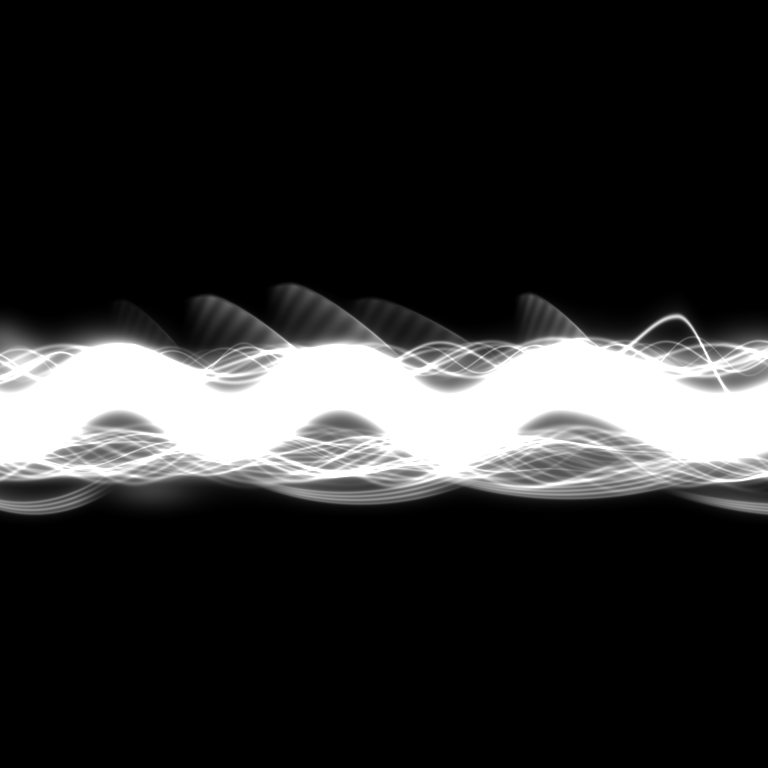
Give the GLSL for this background, as a WebGL 2 fragment shader.

```glsl
#version 300 es
precision highp float;
// A glowing white braid of smoky strands winding across a black field.

uniform vec2 u_resolution;
out vec4 outColor;

const float TAU = 6.2831853;

float hash(float n) {
    return fract(sin(n * 127.1 + 3.7) * 4375.85);
}

float blob(vec2 p, vec2 center, vec2 radius) {
    vec2 q = (p - center) / radius;
    return exp(-dot(q, q));
}

// Thin line with a soft halo, d is the vertical offset.
float strand(float d, float width) {
    float q = d / width;
    return exp(-q * q) + 0.22 * exp(-abs(d) / (width * 4.0));
}

// Thick wave that stretches out toward the right.
float core(vec2 p) {
    float x = p.x - 0.32 * max(p.x - 0.73, 0.0);
    float phase = TAU * (x - 0.156) / 0.2865;
    float slope = 0.45 * sin(phase);
    float d = (p.y - 0.477 - 0.031 * cos(phase)) / sqrt(1.0 + slope * slope);
    return 1.7 * exp(-pow(abs(d) / 0.041, 4.0)) + 0.25 * exp(-pow(d / 0.055, 2.0));
}

// Interwoven strands under the core, packed near the lower edge.
float lowerStrands(vec2 p) {
    float sum = 0.0;
    for (float i = 0.0; i < 34.0; i++) {
        float a = hash(i), b = hash(i + 50.0), c = hash(i + 90.0);
        float wave = sin(TAU * (p.x / mix(0.3, 0.75, a) + b));
        float ripple = 0.005 * sin(TAU * (p.x / 0.17 + c));
        float y = 0.412 - 0.012 * p.x + (0.018 + 0.022 * c) * wave + ripple;
        float fade = 0.35 + 0.65 * pow(0.5 + 0.5 * sin(TAU * (p.x * 1.7 + a * 5.0)), 2.0);
        sum += fade * (0.12 + 0.25 * b) * strand(p.y - y, mix(0.0012, 0.0035, c));
    }
    return sum * mix(1.0, 0.72, smoothstep(0.65, 0.85, p.x));
}

// Looser strands looping over the core.
float upperStrands(vec2 p) {
    float sum = 0.0;
    for (float i = 0.0; i < 16.0; i++) {
        float a = hash(i + 200.0), b = hash(i + 250.0), c = hash(i + 290.0);
        float wave = sin(TAU * (p.x / mix(0.14, 0.32, a) + b));
        float y = 0.523 + 0.014 * p.x + (0.012 + 0.014 * c) * wave;
        float fade = pow(0.5 + 0.5 * sin(TAU * (p.x * 1.6 + c * 3.0)), 1.5);
        sum += fade * (0.2 + 0.25 * b) * strand(p.y - y, mix(0.0014, 0.003, a));
    }
    return sum;
}

// Translucent sheets: peak x, peak y, width, drop.
float fins(vec2 p) {
    vec4 fin[5] = vec4[5](
        vec4(0.273, 0.616, 0.125, 0.082), vec4(0.380, 0.631, 0.130, 0.086),
        vec4(0.485, 0.612, 0.125, 0.058), vec4(0.690, 0.618, 0.075, 0.058),
        vec4(0.160, 0.610, 0.070, 0.060));
    float gain[5] = float[5](1.0, 0.9, 0.5, 0.85, 0.22);
    float sum = 0.0;
    for (int i = 0; i < 5; i++) {
        float t = (p.x - fin[i].x) / fin[i].z;
        float right = max(t, 0.0), left = min(t, 0.0);
        float ridge = fin[i].y - fin[i].w * (pow(right, 1.35) + 0.9 * left * left);
        float below = ridge - p.y;
        float window = smoothstep(-0.32, 0.05, t) * smoothstep(1.15, 0.85, t);
        float grain = 0.85 + 0.15 * sin(t * 38.0 + below * 160.0);
        float sheet = 0.4 * smoothstep(-0.001, 0.004, below) * exp(-max(below, 0.0) / 0.045);
        float edge = (0.1 + 0.4 * right) * strand(below, 0.002);
        sum += gain[i] * window * (sheet * grain + edge);
    }
    return sum;
}

// Shallow bowls hanging below: center x, lowest y, half width.
float bowls(vec2 p) {
    vec3 bowl[4] = vec3[4](vec3(0.045, 0.331, 0.10), vec3(0.47, 0.344, 0.15),
        vec3(0.74, 0.351, 0.18), vec3(1.06, 0.328, 0.19));
    float sum = 0.0;
    for (int i = 0; i < 4; i++) {
        float t = (p.x - bowl[i].x) / bowl[i].z;
        float window = smoothstep(1.1, 0.45, abs(t));
        float base = bowl[i].y + 0.03 * t * t;
        for (float j = 0.0; j < 4.0; j++) {
            float y = base + j * (0.005 + 0.003 * t);
            sum += window * 0.24 * strand(p.y - y, 0.0019);
        }
        float above = p.y - base;
        sum += window * 0.2 * smoothstep(-0.002, 0.004, above) * smoothstep(0.04, 0.005, above);
    }
    return sum;
}

// One bright hump rising at the right.
float hump(vec2 p) {
    float dx = p.x - 0.882;
    float q = dx / (dx < 0.0 ? 0.07 : 0.055);
    float y = 0.588 - (dx < 0.0 ? 0.07 : 0.13) * (1.0 - exp(-q * q));
    float window = smoothstep(-0.13, -0.04, dx) * smoothstep(0.09, 0.055, dx);
    return window * 0.7 * strand(p.y - y, 0.0035);
}

void main() {
    vec2 p = gl_FragCoord.xy / u_resolution;
    // Haze inside the braid and around its ends.
    float haze = 0.22 * smoothstep(0.364, 0.39, p.y) * smoothstep(0.553, 0.525, p.y);
    haze += 0.3 * blob(p, vec2(0.13, 0.545), vec2(0.05, 0.025));
    haze += 0.5 * blob(p, vec2(0.03, 0.53), vec2(0.035, 0.03));
    haze += 0.25 * blob(p, vec2(0.0, 0.56), vec2(0.03, 0.025));
    haze += 0.2 * blob(p, vec2(0.2, 0.36), vec2(0.055, 0.022));
    haze += 0.25 * blob(p, vec2(0.98, 0.545), vec2(0.05, 0.03));
    haze += 0.3 * blob(p, vec2(0.85, 0.53), vec2(0.06, 0.022));
    float light = core(p) + lowerStrands(p) + upperStrands(p) + fins(p) + bowls(p) + hump(p) + haze;
    outColor = vec4(vec3(clamp(light - 0.012, 0.0, 1.0)), 1.0);
}
```
